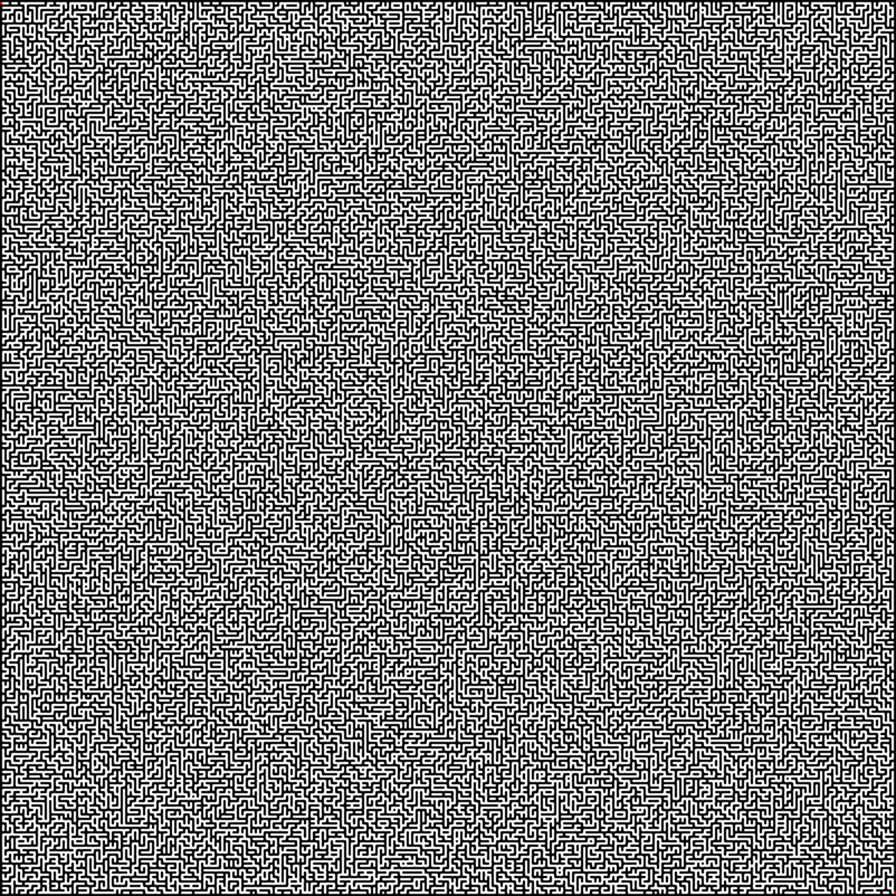
This pattern is drawn by a WebGL 2 fragment shader. Its source:

```glsl
#version 300 es
precision highp float;
precision highp int;

#define CELLS 200
#define SEED 7u
#define CONTRAST 1.13
#define WALL vec3(0.0)
#define PATH vec3(1.0)
#define GATE vec3(0.9, 0.1, 0.1)

// Squares per side: cells sit on odd squares, posts on even ones, edges between
const int SIDE = 2 * CELLS + 1;

uniform vec2 u_resolution;
out vec4 fragColor;

uint hash(ivec2 p) {
    uint h = uint(p.x) * 1664525u + uint(p.y) * 2246822519u + SEED * 3266489917u;
    h = (h ^ (h >> 16)) * 2146121005u;
    h = (h ^ (h >> 15)) * 2221713035u;
    return h ^ (h >> 16);
}

ivec2 direction(int k) {
    int s = 1 - (k & 2);
    return (k & 1) == 0 ? ivec2(s, 0) : ivec2(0, s);
}

ivec2 randomNeighbour(ivec2 p) {
    return p + direction(int((hash(p) >> 8) & 3u));
}

bool isInside(ivec2 p) {
    return min(p.x, p.y) > 0 && max(p.x, p.y) < SIDE - 1;
}

// Axis across an edge, from cell to cell
ivec2 crossing(ivec2 edge) {
    return (edge.x & 1) == 0 ? ivec2(1, 0) : ivec2(0, 1);
}

// Cells alternate like a checkerboard between hosts and guests
ivec2 hostOf(ivec2 edge) {
    ivec2 cell = edge + crossing(edge);
    bool isHost = (((cell.x + cell.y) >> 1) & 1) == 0;
    return isHost ? cell : edge - crossing(edge);
}

// Each host opens two of its four edges
bool openedByHost(ivec2 edge) {
    if (!isInside(edge)) return false;
    ivec2 host = hostOf(edge);
    int pick = int(hash(host) % 12u);
    int first = pick % 4;
    int second = (first + 1 + pick / 4) % 4;
    return edge == host + direction(first) || edge == host + direction(second);
}

// Sealed guests gain an exit, four-way guests lose one
bool openedByGuest(ivec2 edge) {
    bool open = openedByHost(edge);
    ivec2 guest = 2 * edge - hostOf(edge);
    if (!isInside(edge) || edge != randomNeighbour(guest)) return open;
    int exits = 0;
    for (int k = 0; k < 4; k++) exits += int(openedByHost(guest + direction(k)));
    return exits == 0 || (exits < 4 && open);
}

// Bare posts grow a wall, posts with four walls lose one
bool isOpen(ivec2 edge) {
    bool open = openedByGuest(edge);
    ivec2 along = crossing(edge).yx;
    for (int s = -1; s <= 1; s += 2) {
        ivec2 post = edge + s * along;
        if (!isInside(post) || edge != randomNeighbour(post)) continue;
        int gaps = 0;
        for (int k = 0; k < 4; k++) gaps += int(openedByGuest(post + direction(k)));
        if (gaps % 4 == 0) return !open;
    }
    return open;
}

vec3 squareColor(ivec2 p) {
    if (p == ivec2(0, SIDE - 2) || p == ivec2(SIDE - 1, 1)) return GATE;
    if (!isInside(p)) return WALL;
    int oddAxes = (p.x & 1) + (p.y & 1);
    if (oddAxes == 1) return isOpen(p) ? PATH : WALL;
    return oddAxes == 2 ? PATH : WALL;
}

// Catmull-Rom weights of four neighbours at fraction t
vec4 cubicWeights(float t) {
    float u = 1.0 - t;
    return 0.5 * vec4(-t * u * u, 2.0 + t * t * (3.0 * t - 5.0),
                      2.0 + u * u * (3.0 * u - 5.0), -u * t * t);
}

void main() {
    // Smooth interpolation between square centres rounds the bends
    vec2 position = gl_FragCoord.xy / u_resolution * float(SIDE) - 0.5;
    ivec2 base = ivec2(floor(position)) - 1;
    vec4 weightX = cubicWeights(fract(position.x));
    vec4 weightY = cubicWeights(fract(position.y));
    vec3 color = vec3(0.0);
    for (int y = 0; y < 4; y++) {
        for (int x = 0; x < 4; x++) {
            color += squareColor(base + ivec2(x, y)) * weightX[x] * weightY[y];
        }
    }
    color = 0.5 + (color - 0.5) * CONTRAST;
    fragColor = vec4(clamp(color, 0.0, 1.0), 1.0);
}
```
